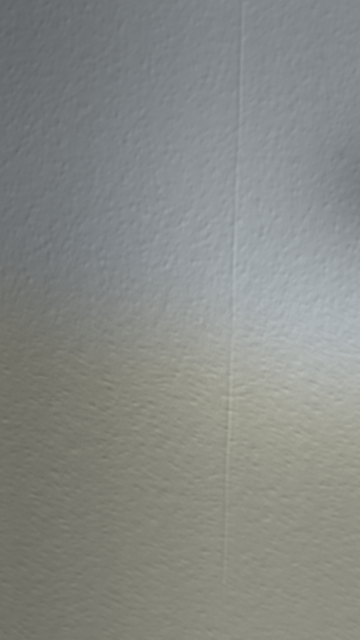
This texture is drawn by a WebGL 1 fragment shader. Its source:

```glsl
precision highp float;
// A painted wall in soft light: a cool sheen above, warm olive shade below.
// Jittered cells of smooth dents are lit from one side to give the paint relief;
// a thin raised seam runs down the wall and a few sparse blemishes are scattered.

uniform vec2 u_resolution;

const vec3 WARM_TINT = vec3(1.0, 0.998, 0.915);
const vec3 COOL_TINT = vec3(0.965, 1.005, 1.03);
const float SHADE_LEVEL = 0.442;     // brightness at the left edge
const float SIDE_GAIN = 0.115;       // rise in brightness to the right
const float GLOW_GAIN = 0.125;       // sheen at the right edge
const float HAZE_GAIN = 0.060;       // wide sheen near the middle
const float SMUDGE_GAIN = 0.085;     // shadow at the upper right
const float RELIEF = 0.180;          // contrast of the paint dents
const float GRAIN = 0.050;           // contrast of the finest grain
const vec2 UPPER_CELLS = vec2(122.0, 102.0);
const vec2 LOWER_CELLS = vec2(86.0, 142.0);
const float GRAIN_CELLS = 205.0;
const float UPPER_TILT = 0.25;
const float LOWER_TILT = 0.36;
const float SEAM_FOOT = 0.618;       // seam position at the bottom
const float SEAM_LEAN = 0.060;       // its shift from bottom to top
const float SEAM_WIDTH = 0.0028;

vec3 hash3(vec2 cell) {
  vec3 q = fract(cell.xyx * vec3(0.1031, 0.1030, 0.0973));
  q += dot(q, q.yxz + 33.33);
  return fract((q.xxy + q.yzz) * q.zyx);
}

mat2 turn(float angle) {
  float c = cos(angle), s = sin(angle);
  return mat2(c, s, -s, c);
}

float blob(vec2 p, vec2 centre, vec2 radius) {
  vec2 d = (p - centre) / radius;
  return exp(-dot(d, d));
}

// Slope, along the light, of random dents and bumps in jittered cells
float dentSlope(vec2 q, vec2 light) {
  vec2 cell = floor(q);
  float slope = 0.0;
  for (int j = -1; j <= 1; j++) {
    for (int i = -1; i <= 1; i++) {
      vec2 id = cell + vec2(float(i), float(j));
      vec3 h = hash3(id + 57.0);
      vec2 d = q - id - h.xy;
      slope += (h.z * 2.0 - 0.8) * dot(d, light) * exp(-4.5 * dot(d, d));
    }
  }
  return slope;
}

// Sparse little marks, pale or dark, lit on one side
float blemishes(vec2 p) {
  vec2 q = p * 7.0;
  vec2 id = floor(q);
  vec3 h = hash3(id + 11.0);
  vec2 d = (q - id - 0.2 - 0.6 * h.xy) / (0.025 + 0.03 * h.x);
  float mark = exp(-dot(d, d)) * (0.5 * sign(h.y - 0.5) + d.x - d.y);
  return mark * step(0.76, h.z);
}

// Broad light and shade over the wall
float wallLight(vec2 uv) {
  float level = SHADE_LEVEL + SIDE_GAIN * smoothstep(-0.05, 0.75, uv.x);
  level += GLOW_GAIN * blob(uv, vec2(1.0, 0.45), vec2(0.42, 0.16));
  level += HAZE_GAIN * blob(uv, vec2(0.62, 0.58), vec2(0.38, 0.22));
  level -= SMUDGE_GAIN * blob(uv, vec2(1.04, 0.71), vec2(0.17, 0.10));
  level -= 0.030 * smoothstep(0.72, 1.0, uv.y);
  return level;
}

// Thin ridge with a shaded left flank and a faint second edge
float seam(vec2 uv, float aspect) {
  float wobble = 0.0012 * sin(uv.y * 17.0) + 0.0008 * sin(uv.y * 41.0);
  float d = (uv.x - SEAM_FOOT - SEAM_LEAN * uv.y - wobble) * aspect / SEAM_WIDTH;
  float ridge = 0.045 * exp(-d * d) - 0.028 * exp(-(d + 1.8) * (d + 1.8));
  ridge += 0.012 * exp(-0.5 * (d - 3.6) * (d - 3.6));
  return ridge * smoothstep(0.03, 0.2, uv.y) * (0.75 + 0.25 * sin(uv.y * 23.0));
}

void main() {
  vec2 uv = gl_FragCoord.xy / u_resolution;
  vec2 p = gl_FragCoord.xy / u_resolution.y;
  float aspect = u_resolution.x / u_resolution.y;

  // Relief turns from upright grain above to slanted strokes below
  vec2 bend = p + 0.003 * vec2(sin(p.y * 31.0 + p.x * 9.0), sin(p.x * 37.0 - p.y * 13.0));
  float upper = dentSlope(turn(UPPER_TILT) * bend * UPPER_CELLS, vec2(0.85, -0.5));
  float lower = dentSlope(turn(LOWER_TILT) * bend * LOWER_CELLS, vec2(0.35, -0.94));
  float broad = dentSlope(turn(0.2) * bend * vec2(56.0, 48.0) + 19.0, vec2(0.7, -0.7));
  float relief = mix(lower, upper, smoothstep(0.36, 0.62, uv.y)) + 0.25 * broad;
  float strength = 0.5 + 0.5 * blob(uv, vec2(0.7, 0.46), vec2(0.65, 0.24));

  // Fine grain and faint upright roller streaks
  float grain = dentSlope(p * GRAIN_CELLS + 83.0, vec2(0.7, -0.7));
  float streaks = sin(p.x * 95.0 + 2.0 * sin(p.y * 5.0)) * sin(p.x * 41.0 + p.y * 3.0);

  float level = wallLight(uv) + strength * (RELIEF * relief + GRAIN * grain);
  level += 0.003 * streaks + seam(uv, aspect) + 0.035 * blemishes(p);

  // The cool sheen reaches lower on the right
  float edge = uv.y + 0.15 * (uv.x - 0.5) + 0.012 * sin(uv.x * 9.0);
  vec3 tint = mix(WARM_TINT, COOL_TINT, smoothstep(0.36, 0.60, edge));
  gl_FragColor = vec4(level * tint, 1.0);
}
```
